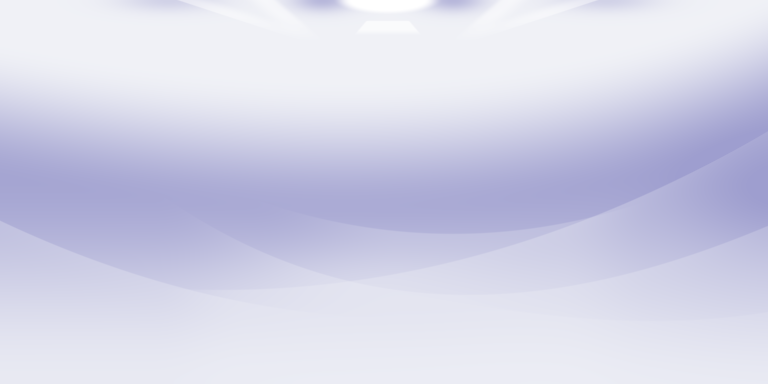
A Shadertoy shader for this background:

```glsl
// Pale lavender backdrop with sagging translucent veils and a bright lamp at the top.
#define LIGHT vec3(0.94, 0.945, 0.965)
#define DARK vec3(0.62, 0.62, 0.81)
#define VEIL_STRENGTH 0.25
#define EDGE_SHEEN 0.3
#define HAZE_SOFTNESS 0.18
#define LAMP_X 1.01

// Soft elliptical spot
float spot(vec2 p, vec2 center, vec2 radius) {
    vec2 d = (p - center) / radius;
    return exp(-dot(d, d));
}

// One inside the range, with a smooth ramp at each end
float span(float x, vec2 rise, vec2 fall) {
    return smoothstep(rise.x, rise.y, x) * (1.0 - smoothstep(fall.x, fall.y, x));
}

// Fraction of shade left below a hanging curve
float veil(vec2 p, vec2 lowest, float bend, float skew, float strength) {
    float d = p.x - lowest.x;
    float depth = p.y - (lowest.y - d * d * (bend + skew * d));
    float pixel = 1.0 / iResolution.y;
    float inside = smoothstep(-pixel, pixel, depth);
    float sheen = 0.88 + EDGE_SHEEN * exp(-20.0 * max(depth, 0.0));
    return 1.0 - strength * inside * sheen;
}

// Broad haze: pale above, deep in the middle, fading downward
float haze(vec2 p) {
    float d = p.x - 0.9;
    float middle = 0.39 - d * d * (0.15 + 0.03 * d);
    float shade = smoothstep(middle - HAZE_SOFTNESS, middle + HAZE_SOFTNESS, p.y);
    shade *= 1.0 - 0.87 * smoothstep(0.45, 1.0, p.y);
    shade *= 1.0 - 0.25 * spot(p, vec2(0.95, 0.74), vec2(0.4, 0.09));
    return shade * 0.92;
}

// All the veils, each fading out along its length
float veils(vec2 p) {
    float x = p.x;
    float s = VEIL_STRENGTH;
    float left = s * (1.0 - smoothstep(0.5, 1.05, x));
    float rising = s * span(x, vec2(0.4, 0.65), vec2(1.5, 2.6));
    float crossing = s * smoothstep(0.4, 0.85, x);
    float inner = 0.8 * s * span(x, vec2(0.65, 1.05), vec2(1.45, 1.7));
    float lower = 0.7 * s * smoothstep(1.0, 1.5, x);
    return veil(p, vec2(1.08, 0.83), 0.219, 0.0, left)
         * veil(p, vec2(0.58, 0.755), 0.205, 0.0, rising)
         * veil(p, vec2(1.22, 0.768), 0.35, -0.07, crossing)
         * veil(p, vec2(1.18, 0.609), 0.335, 0.0, inner)
         * veil(p, vec2(1.7, 0.836), 0.235, 0.09, lower);
}

// White beams, lamp and small panel, mirrored about the lamp
float lampLight(vec2 q) {
    float fade = 1.0 - smoothstep(0.03, 0.115, q.y);
    float outer = q.x - (0.54 - 3.05 * q.y);
    float inner = q.x - (0.32 - 1.15 * q.y);
    float beams = 0.45 * span(outer, vec2(-0.1, -0.02), vec2(0.0, 0.015));
    beams += 0.5 * span(inner, vec2(-0.04, -0.015), vec2(0.0, 0.06));
    float lamp = 1.0 - smoothstep(0.75, 1.15, length(q / vec2(0.125, 0.034)));
    float slope = 0.056 + 0.85 * (q.y - 0.055);
    float panel = (1.0 - smoothstep(slope - 0.004, slope + 0.004, q.x))
                * span(q.y, vec2(0.052, 0.057), vec2(0.075, 0.094));
    return clamp(max(max(beams * fade, lamp), 0.7 * panel), 0.0, 1.0);
}

void mainImage(out vec4 fragColor, in vec2 fragCoord) {
    // x runs 0 to 2, y runs 0 to 1 from the top down
    vec2 p = fragCoord / iResolution.xy;
    p = vec2(2.0 * p.x, 1.0 - p.y);
    vec2 q = vec2(abs(p.x - LAMP_X), p.y);

    // Haze, veils and the deeper right side
    float shade = haze(p) * veils(p);
    shade += 0.24 * spot(p, vec2(2.02, 0.5), vec2(0.25, 0.16));
    shade += 0.09 * spot(p, vec2(2.0, 0.8), vec2(0.4, 0.16));

    // Shadows beside the lamp
    shade += 0.7 * spot(q, vec2(0.17, 0.0), vec2(0.08, 0.03));
    shade += 0.38 * spot(q, vec2(0.57, 0.0), vec2(0.13, 0.03));

    vec3 color = mix(LIGHT, DARK, clamp(shade, 0.0, 1.0));
    color = mix(color, vec3(1.0), lampLight(q));
    fragColor = vec4(color, 1.0);
}
```
